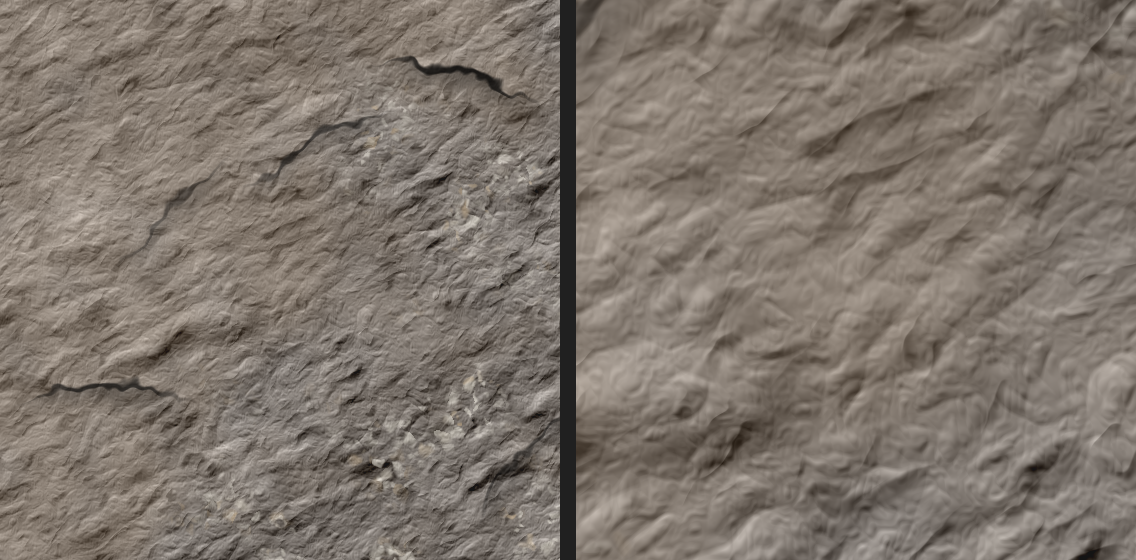
Left: the whole. Right: its middle third, enlarged.
A WebGL 1 fragment shader for this texture:

```glsl
precision highp float;
// Weathered layered rock: creased, slanted relief lit from above, short broken
// ledges, a few long cracks, and pale mineral chips gathered on the rough side.
// Relief is folded gradient noise; the chips are cellular noise.
uniform vec2 u_resolution;

#define GRAIN_ANGLE 0.53
#define GRAIN_STRETCH 0.45
#define RELIEF 0.085
#define MOTTLE 0.15
#define LEDGE_SHADE 0.19
#define CHIPS 0.8
#define CRACK_DEPTH 0.8
#define CRACK_HALF_LENGTH 0.18
#define BASE_TONE 0.507

const vec2 LIGHT = vec2(-0.35, 0.94);
const vec3 TAN_TINT = vec3(0.044, 0.0, -0.043);
const vec3 GREY_TINT = vec3(0.026, 0.0, -0.022);
const vec3 PALE_CHIP = vec3(0.77, 0.75, 0.71);
const vec3 OCHRE_CHIP = vec3(0.69, 0.61, 0.50);

vec2 hash2(vec2 p) {
  vec3 q = fract(p.xyx * vec3(0.1031, 0.1030, 0.0973));
  q += dot(q, q.yzx + 33.33);
  return fract((q.xx + q.yz) * q.zy);
}

mat2 rotateTo(float angle) {
  float c = cos(angle), s = sin(angle);
  return mat2(c, -s, s, c);
}

float corner(vec2 cell, vec2 f, vec2 o) {
  return dot(hash2(cell + o) * 2.0 - 1.0, f - o);
}

float noise(vec2 p) {
  p += 100.0;
  vec2 i = floor(p), f = fract(p);
  vec2 u = f * f * f * (f * (f * 6.0 - 15.0) + 10.0);
  return mix(mix(corner(i, f, vec2(0, 0)), corner(i, f, vec2(1, 0)), u.x),
             mix(corner(i, f, vec2(0, 1)), corner(i, f, vec2(1, 1)), u.x), u.y);
}

// Distance to the nearest cell point, and that cell's two random values.
vec3 cells(vec2 p) {
  vec2 i = floor(p);
  vec3 nearest = vec3(9.0);
  for (int y = -1; y <= 1; y++) {
    for (int x = -1; x <= 1; x++) {
      vec2 id = i + vec2(x, y) + 100.0;
      float d = length(id - 100.0 + hash2(id) - p);
      if (d < nearest.x) nearest = vec3(d, hash2(id + 57.0));
    }
  }
  return nearest;
}

vec2 grainSpace(vec2 p, float turn, float stretch) {
  return rotateTo(GRAIN_ANGLE + turn) * p * vec2(stretch, 1.0);
}

// Folding the noise leaves crisp valleys; finer layers are less stretched.
float height(vec2 p) {
  float h = 0.0, freq = 18.0;
  for (int i = 0; i < 4; i++) {
    float k = float(i);
    vec2 q = grainSpace(p, 0.3 * sin(k * 2.4), GRAIN_STRETCH + 0.12 * k);
    float n = noise(q * freq + k * 17.0);
    h += (0.3 * n + 0.8 * abs(n)) / freq;
    freq *= 2.1;
  }
  return h;
}

// Broken overhangs: each layer darkens towards the sharp edge above it.
float ledges(vec2 p) {
  float shade = 0.0, freq = 15.0;
  for (int i = 0; i < 3; i++) {
    vec2 q = grainSpace(p, 0.25 * float(i) - 0.2, 0.6) * freq;
    float layer = fract(q.y + 0.9 * noise(q * 0.8 + 8.0) + 0.25 * noise(q * 2.5));
    float under = smoothstep(0.5, 0.9, layer) * (1.0 - smoothstep(0.92, 1.0, layer));
    shade += under * smoothstep(0.04, 0.3, noise(q * vec2(0.9, 0.7) + 41.0));
    freq *= 1.8;
  }
  return shade;
}

// Arched cracks: a sharp tapering gap with a soft shadow beneath.
float cracks(vec2 p) {
  float dark = 0.0;
  float wobble = 0.035 * noise(p * 13.0) + 0.016 * noise(p * 40.0);
  for (int i = 0; i < 5; i++) {
    float k = float(i);
    vec2 center = fract(vec2(0.82, 0.87) + k * vec2(0.37, 0.44));
    vec2 q = rotateTo(0.35 - 0.55 * cos(0.95 * k)) * (p - center);
    float t = q.x / CRACK_HALF_LENGTH;
    float y = q.y + 0.035 * t * t + wobble;
    float taper = 1.0 - smoothstep(0.3, 1.0, abs(t));
    float width = 0.003 + 0.010 * taper * (0.6 + 1.2 * noise(p * 24.0 + k));
    float gap = 1.0 - smoothstep(0.2 * width, width, abs(y));
    float shadow = smoothstep(-0.05, 0.0, y) * (1.0 - smoothstep(-0.002, 0.004, y));
    dark = max(dark, taper * max(gap, 0.4 * shadow) * (1.0 - 0.13 * k));
  }
  return dark;
}

void main() {
  vec2 p = gl_FragCoord.xy / u_resolution.y;
  vec2 warped = p + 0.018 * vec2(noise(p * 7.0), noise(p * 7.0 + 31.0))
    + 0.006 * vec2(noise(p * 32.0), noise(p * 32.0 + 23.0));

  // Smooth tan face towards the upper left, rough grey one opposite.
  float side = dot(p - 0.5, vec2(0.65, -0.55)) + 0.45 * noise(p * 3.2 + 5.0);
  float rough = smoothstep(-0.15, 0.25, side);

  // Light on the slanted relief, with steep shaded faces sinking deeper.
  float eps = 0.003;
  float slope = (height(warped) - height(warped + LIGHT * eps)) / eps;
  float mottle = noise(grainSpace(p, 0.1, 0.5) * 6.0) + 0.6 * noise(p * 15.0 + 3.0);
  float tone = BASE_TONE - 0.045 * rough + MOTTLE * mottle;
  tone += RELIEF * (slope - 0.3 * max(-slope - 0.6, 0.0)) * mix(0.8, 1.15, rough);
  tone -= LEDGE_SHADE * ledges(warped) * mix(0.7, 1.0, rough);
  float tint = clamp(rough + 0.8 * noise(p * 9.0 + 70.0), 0.0, 1.0);
  vec3 color = vec3(tone) + mix(TAN_TINT, GREY_TINT, tint);

  // Mineral chips in clusters, at two sizes.
  float cluster = rough * smoothstep(-0.06, 0.28, noise(p * 6.5 + 12.0));
  vec2 ragged = p + 0.018 * vec2(noise(p * 55.0), noise(p * 55.0 + 19.0));
  for (int i = 0; i < 2; i++) {
    vec3 chip = cells(ragged * (36.0 + 34.0 * float(i)));
    float cover = (1.0 - smoothstep(0.15, 0.6, chip.x)) * smoothstep(0.45, 0.9, chip.y);
    vec3 mineral = mix(PALE_CHIP, OCHRE_CHIP, smoothstep(0.75, 0.95, chip.z));
    color = mix(color, mineral + 0.07 * slope, CHIPS * cover * cluster);
  }

  color *= 1.0 - CRACK_DEPTH * cracks(p);
  gl_FragColor = vec4(clamp(color, 0.08, 0.92), 1.0);
}
```
